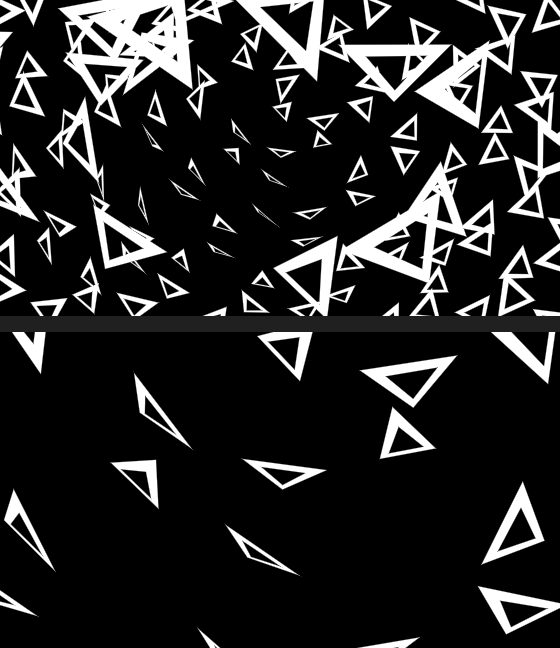
Top, the full canvas; bottom, a detail of the centre.
A Shadertoy shader for this background:

```glsl
// White triangle outlines tumbling in perspective over black, small ones behind large ones.

const int   SMALL_COUNT   = 105;
const int   RING_COUNT    = 12;                // large triangles around the centre
const int   CLUSTER_COUNT = 4;                 // large triangles crowded in one corner
const vec2  CLUSTER       = vec2(-0.48, 0.38);
const vec2  RING_RADII    = vec2(0.92, 0.50);
const vec2  EDGE_ON_SPOT  = vec2(-0.30, -0.14); // where small triangles turn edge-on
const vec2  EDGE_ON_FALL  = vec2(1.4, 2.2);
const vec2  TILT_PIVOT    = vec2(0.10, 0.20);   // tilt axes circle this point
const float HOLE          = 0.58;               // inner to outer triangle ratio
const float PERSPECTIVE   = 0.48;
const float SOFTNESS      = 1.2;                // edge width in pixels
const float GOLDEN_ANGLE  = 2.39996;
const float TAU           = 6.28319;

vec3 hash3(float n) {
    return fract(sin(n * vec3(12.99, 78.23, 37.72) + 1.7) * 4375.85);
}

vec2 polar(float angle) {
    return vec2(cos(angle), sin(angle));
}

// Signed distance to the line a-b, positive to its right
float sideDistance(vec2 p, vec2 a, vec2 b) {
    vec2 e = b - a;
    return dot(p - a, vec2(e.y, -e.x)) / max(length(e), 1e-5);
}

float triangleDistance(vec2 p, vec2 a, vec2 b, vec2 c) {
    float winding = sign((b.x - a.x) * (c.y - a.y) - (b.y - a.y) * (c.x - a.x));
    return max(max(winding * sideDistance(p, a, b),
                   winding * sideDistance(p, b, c)),
                   winding * sideDistance(p, c, a));
}

// Tilts a flat point around the axis normal to slope, then projects it
vec2 project(vec2 v, vec2 slope, float tilt) {
    vec2 axis = vec2(-slope.y, slope.x);
    float along = dot(v, slope);
    vec2 turned = slope * along * cos(tilt) + axis * dot(v, axis);
    return turned / (1.0 + PERSPECTIVE * along * sin(tilt));
}

float tiltedTriangle(vec2 p, float size, float roll, vec2 slope, float tilt, float scale) {
    vec2 a = project(scale * polar(roll), slope, tilt);
    vec2 b = project(scale * polar(roll + TAU / 3.0), slope, tilt);
    vec2 c = project(scale * polar(roll - TAU / 3.0), slope, tilt);
    return triangleDistance(p, a * size, b * size, c * size);
}

// Coverage of one triangle frame centred at the origin
float frame(vec2 p, float size, float roll, vec2 slope, float tilt) {
    if (dot(p, p) > 4.5 * size * size) return 0.0;
    float blur = SOFTNESS / iResolution.y;
    float outer = tiltedTriangle(p, size, roll, slope, tilt, 1.0);
    float inner = tiltedTriangle(p, size, roll, slope, tilt, HOLE);
    return clamp(0.5 - max(outer, -inner) / blur, 0.0, 1.0);
}

// Evenly scattered, growing outward, with a smoothly varying tilt
float smallTriangles(vec2 p, float aspect) {
    float ink = 0.0;
    for (int i = 0; i < SMALL_COUNT; i++) {
        float n = float(i);
        vec3 h = hash3(n + 3.0);
        vec3 g = hash3(n + 211.0);
        vec2 spread = fract(0.5 + n * vec2(0.75488, 0.56984)) - 0.5;
        vec2 centre = spread * vec2(aspect, 1.0) * 1.08 + (g.xy - 0.5) * 0.03;
        float size = (0.040 + 0.036 * length(centre)) * mix(0.9, 1.15, g.z);
        vec2 q = (centre - EDGE_ON_SPOT) * EDGE_ON_FALL;
        float tilt = 0.35 + 1.08 * exp(-dot(q, q)) + 0.35 * (h.x - 0.5);
        vec2 away = centre - TILT_PIVOT;
        float heading = atan(away.y, away.x) + 0.7 * (h.y - 0.5);
        ink = max(ink, frame(p - centre, size, h.z * TAU, polar(heading), tilt));
    }
    return ink;
}

// A loose ring plus a dense cluster, tilted at random
float largeTriangles(vec2 p) {
    float ink = 0.0;
    for (int i = 0; i < RING_COUNT + CLUSTER_COUNT; i++) {
        float n = float(i);
        vec3 h = hash3(n + 507.0);
        vec3 g = hash3(n + 809.0);
        vec2 centre = RING_RADII * polar(n * GOLDEN_ANGLE + 0.6) * sqrt(mix(0.35, 1.1, g.x));
        if (i >= RING_COUNT) centre = CLUSTER + (g.xy - 0.5) * vec2(0.35, 0.3);
        float size = mix(0.12, 0.21, g.z);
        float tilt = mix(0.3, 1.15, h.x);
        ink = max(ink, frame(p - centre, size, h.z * TAU, polar(h.y * TAU), tilt));
    }
    return ink;
}

void mainImage(out vec4 fragColor, in vec2 fragCoord) {
    vec2 p = (fragCoord - 0.5 * iResolution.xy) / iResolution.y;
    float ink = max(smallTriangles(p, iResolution.x / iResolution.y), largeTriangles(p));
    fragColor = vec4(vec3(ink), 1.0);
}
```
